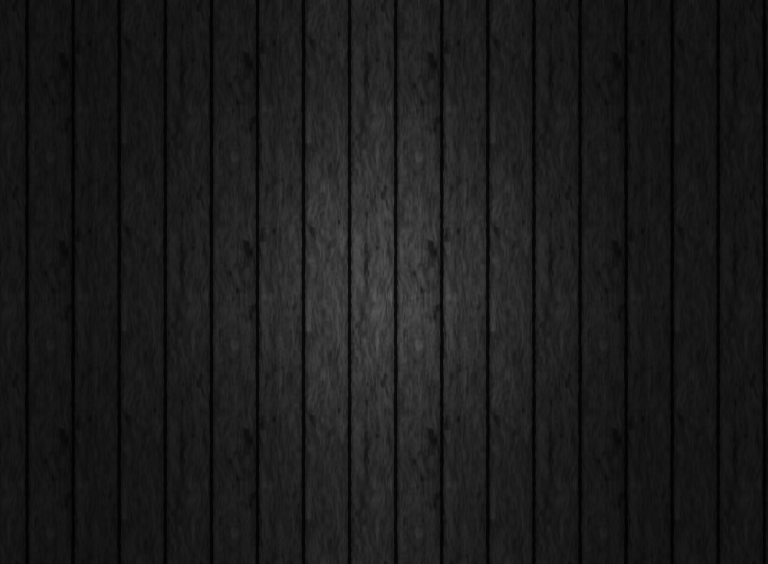
Write a WebGL 2 fragment shader that draws this texture.

```glsl
#version 300 es
precision highp float;
// Dark upright wooden boards with fine grain, lit by a soft glow in the middle.
uniform vec2 u_resolution;
out vec4 fragColor;

const float PI = 3.14159265;
const float BOARD_WIDTH = 0.06;      // share of the canvas width
const float FIRST_GROOVE = 0.0352;   // left-most groove; one narrower board wraps the edge
const float BOARD_COUNT = 17.0;
const float BOARD_KINDS = 4.0;       // boards repeat in groups of four
const float GRAIN_REPEATS = 3.0;     // grain repeats up the canvas
const float GROOVE_HALF = 0.032;     // in board widths
const float GROOVE_SHADE = 0.10;
const float GROOVE_DARKNESS = 0.78;
const float LIP_LIGHT = 0.10;
const vec2 GLOW_FALLOFF = vec2(2.6, 1.0);
const vec3 EDGE_COLOR = vec3(0.070);
const vec3 GLOW_COLOR = vec3(0.172);

float hash(vec2 p) {
  return fract(sin(dot(p, vec2(12.9898, 78.233))) * 43758.5453);
}

// Value noise whose rows wrap after cells.y; v runs from 0 to 1.
float noise(vec2 uv, vec2 cells, float seed) {
  vec2 p = uv * cells;
  vec2 i = floor(p);
  vec2 f = p - i;
  f = f * f * (3.0 - 2.0 * f);
  float low = mod(i.y, cells.y);
  float high = mod(i.y + 1.0, cells.y);
  float x = i.x + seed * 37.0;
  float bottom = mix(hash(vec2(x, low)), hash(vec2(x + 1.0, low)), f.x);
  float top = mix(hash(vec2(x, high)), hash(vec2(x + 1.0, high)), f.x);
  return mix(bottom, top, f.y);
}

// Brightness of the wood around 1.0.
float woodGrain(vec2 uv, float kind) {
  float seed = kind + 1.0;
  // Fibres bend gently along the board.
  float bend = noise(uv, vec2(3.0, 5.0), seed + 5.0) - 0.5;
  vec2 bent = uv + vec2(0.14 * bend, 0.0);
  float broad = noise(bent, vec2(6.0, 3.0), seed + 10.0) - 0.5;
  float streak = noise(bent, vec2(14.0, 9.0), seed + 15.0) - 0.5;
  float fibre = noise(bent, vec2(27.0, 26.0), seed + 20.0) - 0.5;
  float pores = noise(bent, vec2(30.0, 70.0), seed + 25.0) - 0.5;
  float tone = 1.0 + 0.18 * broad + 0.26 * streak + 0.34 * fibre + 0.16 * pores;

  // Arched growth rings
  float rings = sin(2.0 * PI * (uv.x * 5.0 + 4.0 * bend));
  tone += 0.04 * rings;

  // Pale worn flecks
  float fleck = noise(bent, vec2(8.0, 12.0), seed + 30.0);
  float fleckArea = noise(uv, vec2(2.0, 4.0), seed + 35.0);
  tone += 0.22 * smoothstep(0.66, 0.9, fleck) * smoothstep(0.35, 0.75, fleckArea);

  // Dark scratches and pits
  float pit = noise(bent, vec2(11.0, 22.0), seed + 40.0);
  float pitArea = noise(uv, vec2(2.0, 5.0), seed + 45.0);
  tone -= 0.30 * smoothstep(0.65, 0.9, pit) * smoothstep(0.45, 0.8, pitArea);

  // Rough dark patch near one side of the first kind of board
  vec2 fromKnot = (uv - vec2(0.78, 0.68)) / vec2(0.16, 0.17);
  float knot = exp(-dot(fromKnot, fromKnot)) * (1.0 - step(0.5, abs(kind - 1.0)));
  tone -= 0.55 * knot * smoothstep(0.35, 0.75, noise(bent, vec2(9.0, 20.0), seed + 50.0));

  // Each kind has its own shade
  return tone * (0.95 + 0.10 * hash(vec2(kind, 7.0)));
}

// Brightness factor of the grooves and their lit lip.
float grooveShade(float left, float right, float v, float kind, float pixel) {
  float rough = noise(vec2(0.0, v), vec2(1.0, 40.0), kind + 60.0) - 0.5;
  float d = min(left, right);
  float halfWidth = GROOVE_HALF * (1.0 + 0.5 * rough);
  float line = 1.0 - smoothstep(halfWidth - 0.5 * pixel, halfWidth + 0.8 * pixel, d);
  float shade = exp(-d * d / (GROOVE_SHADE * GROOVE_SHADE));
  float lip = exp(-pow((left - 0.12) / 0.04, 2.0));
  return (1.0 - GROOVE_DARKNESS * line) * (1.0 - 0.20 * shade) * (1.0 + LIP_LIGHT * lip);
}

// Glow that meets itself across opposite edges.
vec3 glow(vec2 uv) {
  vec2 d = sin(PI * (uv - 0.5));
  return EDGE_COLOR + GLOW_COLOR * exp(-dot(GLOW_FALLOFF, d * d));
}

void main() {
  vec2 uv = gl_FragCoord.xy / u_resolution;

  // Boards are counted back from the last groove; board 0 is the narrow one.
  float lastGroove = FIRST_GROOVE + (BOARD_COUNT - 1.0) * BOARD_WIDTH;
  float along = fract(uv.x - lastGroove);
  float position = BOARD_COUNT - (1.0 - along) / BOARD_WIDTH;
  float board = floor(position);
  float kind = mod(board, BOARD_KINDS);
  vec2 local = vec2(position - board, fract(uv.y * GRAIN_REPEATS));

  float left = min(local.x, along / BOARD_WIDTH);
  float right = 1.0 - local.x;
  float pixel = 1.0 / (BOARD_WIDTH * u_resolution.x);

  vec3 color = glow(uv) * woodGrain(local, kind);
  color *= grooveShade(left, right, local.y, kind, pixel);
  fragColor = vec4(clamp(color, 0.0, 1.0), 1.0);
}
```
